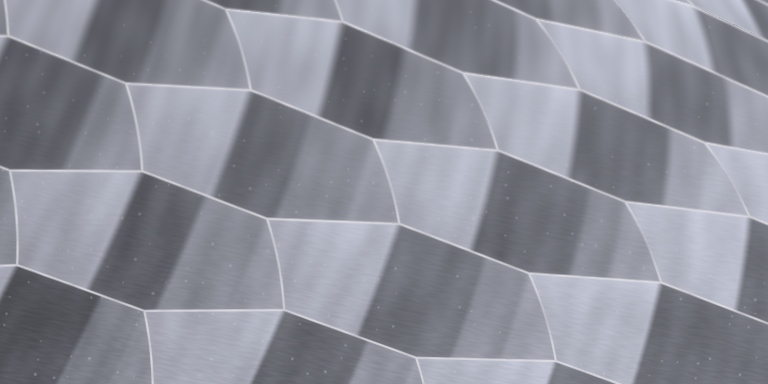
Give the GLSL for this pattern, as a Shadertoy shader.

```glsl
float hash(vec2 p) {
    vec3 q = fract(p.xyx * vec3(0.1031, 0.103, 0.0973));
    q += dot(q, q.yzx + 33.33);
    return fract((q.x + q.y) * q.z);
}

float gradientDot(vec2 corner, vec2 offset) {
    float angle = 6.2832 * hash(corner);
    return dot(vec2(cos(angle), sin(angle)), offset);
}

float gradientNoise(vec2 p) {
    vec2 i = floor(p), f = p - i;
    vec2 u = f * f * f * (f * (f * 6.0 - 15.0) + 10.0);
    vec2 e = vec2(1.0, 0.0);
    return mix(mix(gradientDot(i, f), gradientDot(i + e, f - e), u.x),
               mix(gradientDot(i + e.yx, f - e.yx), gradientDot(i + 1.0, f - 1.0), u.x), u.y);
}

// Curvature of the sheet, in canvas heights
vec2 latticeBend(vec2 q) {
    return vec2(0.006, 0.008) * q.x * q.x + vec2(0.038, -0.004) * q.x * q.y
         + vec2(0.0104, 0.0046) * q.y * q.y;
}

const mat2 latticeBasis = mat2(0.638, 0.138, 0.357, 0.348);

vec2 toCanvas(vec2 q) {
    return vec2(0.328, 0.217) + latticeBasis * q + latticeBend(q);
}

vec2 toLattice(vec2 p) {
    mat2 inverseBasis = inverse(latticeBasis);
    vec2 q = inverseBasis * (p - vec2(0.328, 0.217));
    for (int i = 0; i < 8; i++)
        q = inverseBasis * (p - vec2(0.328, 0.217) - latticeBend(q));
    return q;
}

// The zigzag rows and bowed side walls split the sheet into hexagons
vec2 findCell(vec2 q) {
    float f = fract(q.x);
    float zigzag = -0.21 * min(f / 0.63, (1.0 - f) / 0.37);
    float row = floor(q.y - zigzag);
    float y = q.y - row, t = clamp(y / 0.79, 0.0, 1.0);
    return vec2(floor(q.x + 0.468 * y - 0.05 * t * (1.0 - t)), row);
}

float bowedSegment(vec2 p, vec2 a, vec2 b, float bow) {
    vec2 ab = b - a;
    float h = clamp(dot(p - a, ab) / dot(ab, ab), 0.0, 1.0);
    return length(p - a - ab * h - vec2(4.0 * bow * h * (1.0 - h), 0.0));
}

float rimDistance(vec2 p, vec2 cell) {
    vec2 corners[6] = vec2[6](vec2(0.0, 0.0), vec2(0.63, -0.21), vec2(1.0, 0.0),
                              vec2(0.63, 0.79), vec2(0.0, 1.0), vec2(-0.37, 0.79));
    float d = 1.0;
    for (int i = 0; i < 6; i++) {
        float bow = i % 3 == 2 ? 0.008 : 0.0;
        d = min(d, bowedSegment(p, toCanvas(cell + corners[i]),
                                toCanvas(cell + corners[(i + 1) % 6]), bow));
    }
    return d;
}

// Three walls seen through the opening, running down and to the left
float wallTone(vec2 local, vec2 cell, vec2 p) {
    float across = local.x + 0.71 * local.y;
    float side = p.x * 0.5;
    float blur = mix(0.03, 0.012, p.y);
    float seed = hash(cell + 17.0);
    float darkEnd = mix(0.72, 1.0, hash(cell + 41.0));

    float lit = mix(0.64, 0.75, side) - 0.07 * local.y + 0.06 * across;
    float dark = mix(0.35, 0.46, side) + 0.08 * (seed - 0.5) + 0.06 * (across - 0.5);
    float grey = mix(0.49, 0.61, side) + 0.08 * (hash(cell + 5.0) - 0.5);
    float tone = mix(lit, dark, smoothstep(0.48 - blur, 0.48 + blur, across));
    tone = mix(tone, grey, smoothstep(darkEnd - blur, darkEnd + blur, across));
    tone += 0.05 * smoothstep(1.0 - blur, 1.0 + blur, across);

    // Streaks down the walls and brushed grain across them
    tone += 0.07 * gradientNoise(vec2(across * 13.0, local.y * 1.2) + 19.0 * seed + cell * 7.0);
    float slanted = p.y - 0.2 * p.x;
    tone += 0.035 * p.y * gradientNoise(vec2(p.x * 28.0, slanted * 150.0));
    return tone + 0.03 * gradientNoise(p * 9.0);
}

float dust(vec2 p, float pixel) {
    vec2 id = floor(p * 24.0);
    vec2 center = (id + 0.2 + 0.6 * vec2(hash(id), hash(id + 71.0))) / 24.0;
    float radius = mix(0.0015, 0.004, hash(id + 29.0));
    float speck = 1.0 - smoothstep(radius - pixel, radius + pixel, length(p - center));
    return speck * step(0.78, hash(id + 53.0)) * mix(0.2, 0.7, p.y);
}

void mainImage(out vec4 fragColor, in vec2 fragCoord) {
    float pixel = 1.0 / iResolution.y;
    vec2 p = vec2(fragCoord.x, iResolution.y - fragCoord.y) * pixel;
    vec2 q = toLattice(p);
    vec2 cell = findCell(q);

    float tone = wallTone(q - cell, cell, p);
    tone = mix(tone, 0.8, 0.5 * dust(p, pixel));
    vec3 color = tone * vec3(0.985, 1.0, 1.075);

    // Bright cut rims, softer toward the far edge
    float d = rimDistance(p, cell);
    float softness = pixel * 0.7 + 0.003 * (1.0 - p.y);
    float rim = 1.0 - smoothstep(0.0028 - softness, 0.0028 + softness, d);
    float shine = 0.8 + 0.3 * gradientNoise(p * 22.0);
    color = mix(color, vec3(0.84, 0.84, 0.87), 0.1 * exp(-d * 110.0));
    color = mix(color, vec3(0.87, 0.87, 0.89), rim * clamp(shine, 0.0, 1.0));
    fragColor = vec4(color, 1.0);
}
```
